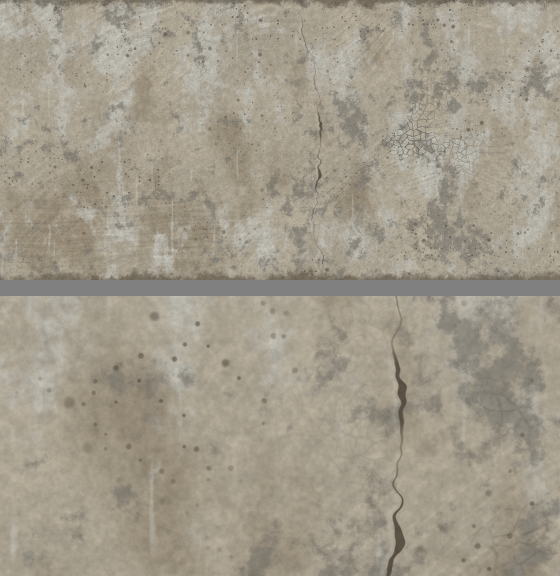
Top, the full canvas; bottom, a detail of the centre.
Reproduce this texture procedurally as a Shadertoy shader.

```glsl
// Weathered plaster wall: worn whitewash, grey stains, trowel marks and a crack.

const vec3 SAND  = vec3(0.665, 0.632, 0.565);
const vec3 CHALK = vec3(0.730, 0.724, 0.688);
const vec3 BROWN = vec3(0.550, 0.502, 0.425);
const vec3 SLATE = vec3(0.485, 0.468, 0.430);
const vec3 SOOT  = vec3(0.300, 0.265, 0.220);

vec2 hash2(vec2 cell) {
    vec3 h = fract(cell.xyx * vec3(0.1031, 0.1030, 0.0973));
    h += dot(h, h.yzx + 33.33);
    return fract((h.xx + h.yz) * h.zy);
}

float cornerSlope(vec2 cell, vec2 offset) {
    float angle = 6.2832 * hash2(cell).x;
    return dot(vec2(cos(angle), sin(angle)), offset);
}

// Gradient noise, centred on zero
float noise(vec2 p) {
    vec2 i = floor(p), f = p - i;
    vec2 u = f * f * f * (f * (f * 6.0 - 15.0) + 10.0);
    vec2 e = vec2(1.0, 0.0);
    float low  = mix(cornerSlope(i, f), cornerSlope(i + e, f - e), u.x);
    float high = mix(cornerSlope(i + e.yx, f - e.yx), cornerSlope(i + 1.0, f - 1.0), u.x);
    return mix(low, high, u.y);
}

float fbm(vec2 p, float gain) {
    float sum = 0.0, amp = 1.0;
    for (int k = 0; k < 5; k++) {
        sum += amp * noise(p);
        p = mat2(1.6, 1.2, -1.2, 1.6) * p + 17.3;
        amp *= gain;
    }
    return sum;
}

// Soft oval region, 1 at its centre
float region(vec2 p, vec2 centre, vec2 radius) {
    vec2 d = (p - centre) / radius;
    return exp(-dot(d, d));
}

// Long thin grooves along an angle
float grooves(vec2 p, float angle, float density) {
    vec2 dir = vec2(cos(angle), sin(angle));
    vec2 q = vec2(dot(p, dir), dot(p, vec2(-dir.y, dir.x)));
    q.y += 0.012 * noise(q * 5.0);
    return noise(q * vec2(5.0, density)) + 0.6 * noise(q * vec2(9.0, density * 1.9) + 40.0);
}

// Gap between the two nearest cell points: small on the cell borders
float cellBorder(vec2 p) {
    vec2 base = floor(p);
    float near = 8.0, next = 8.0;
    for (int y = -1; y <= 1; y++)
    for (int x = -1; x <= 1; x++) {
        vec2 cell = base + vec2(x, y);
        float d = length(cell + hash2(cell) - p);
        next = min(next, max(near, d));
        near = min(near, d);
    }
    return next - near;
}

// Round holes, present in a share of the grid cells
float pits(vec2 p, float scale, float share) {
    vec2 q = p * scale, cell = floor(q);
    vec2 rnd = hash2(cell + 71.0);
    float radius = mix(0.12, 0.30, rnd.y);
    float d = length(q - cell - mix(vec2(0.32), vec2(0.68), hash2(cell + 9.0)));
    return step(rnd.x, share) * (1.0 - smoothstep(radius * 0.5, radius + 0.1, d));
}

float crackPath(float y) {
    return 1.135 - 0.07 * smoothstep(0.76, 0.95, y) + 0.035 * noise(vec2(y * 5.0, 3.5))
         + 0.018 * noise(vec2(y * 17.0, 8.5)) + 0.009 * noise(vec2(y * 55.0, 1.5));
}

void mainImage(out vec4 fragColor, in vec2 fragCoord) {
    vec2 p = fragCoord / iResolution.y;
    p.x *= 2.0 * iResolution.y / iResolution.x;
    float soft = 1.0 / iResolution.y;
    float rough = fbm(p * 22.0, 0.7);
    float speckle = fbm(p * 48.0 + 5.0, 0.75);

    // Broad sand and brown tones
    vec3 col = SAND * (1.0 + 0.07 * fbm(p * 3.0, 0.6));
    float brown = 0.6 * region(p, vec2(0.45, 0.22), vec2(0.65, 0.30))
                + 0.8 * region(p, vec2(1.28, 0.30), vec2(0.05, 0.13))
                + 0.9 * fbm(p * vec2(5.0, 3.0) + 31.0, 0.6) + 0.15 * rough;
    col = mix(col, BROWN, 0.75 * smoothstep(0.1, 0.9, brown));

    // Worn whitewash and its vertical runs
    float chalk = fbm(p * vec2(6.0, 3.5) + 12.0, 0.6) + 0.35 * rough - 0.06
                + 0.45 * region(p, vec2(0.30, 0.82), vec2(0.60, 0.22))
                + 0.32 * region(p, vec2(1.75, 0.60), vec2(0.40, 0.40));
    col = mix(col, CHALK, 0.85 * smoothstep(0.0, 0.6, chalk));
    float runs = noise(p * vec2(48.0, 4.0)) + 0.5 * noise(p * vec2(95.0, 9.0)) + 0.3 * chalk;
    col = mix(col, CHALK, 0.55 * smoothstep(0.38, 0.65, runs));

    // Grey stains, gathered to the right and along the foot
    float stain = 0.75 * fbm(p * vec2(6.0, 5.0) + 57.0, 0.65) + 0.55 * rough - 0.06
                + 0.24 * region(p, vec2(1.45, 0.50), vec2(0.35, 0.45))
                + 0.40 * region(p, vec2(1.50, 0.15), vec2(0.32, 0.09))
                + 0.35 * region(p, vec2(0.80, 0.07), vec2(0.22, 0.05));
    col = mix(col, SLATE, 0.75 * smoothstep(0.14, 0.62, stain));

    // Trowel marks: slanted above, level near the foot
    float slant = grooves(p, 0.55 + 0.25 * noise(p * 2.0), 75.0);
    float level = grooves(p + 3.0, 0.04, 85.0);
    float slantArea = smoothstep(-0.2, 0.4, noise(p * 3.5 + 8.0) + 0.3 * (p.y - 0.4));
    float levelArea = region(p, vec2(0.40, 0.17), vec2(0.60, 0.18));
    col *= 1.0 + 0.085 * slant * slantArea + 0.11 * level * levelArea;

    // Craquelure and pits
    float net = 1.0 - smoothstep(0.04, 0.22, cellBorder(p * 46.0 + 0.6 * noise(p * 30.0)));
    float netArea = region(p, vec2(1.45, 0.48), vec2(0.28, 0.22))
                  * smoothstep(-0.1, 0.3, noise(p * 7.0 + 21.0) + 0.2 * rough);
    col = mix(col, SLATE * 0.85, 0.65 * net * netArea);
    float pitArea = smoothstep(-0.25, 0.35, noise(p * 4.0 + 60.0));
    col = mix(col, SOOT, 0.55 * pitArea * max(pits(p, 75.0, 0.10), pits(p + 0.37, 38.0, 0.04)));

    // Crack with a lit lip, open in places
    float side = p.x - crackPath(p.y);
    float open = region(p, vec2(1.13, 0.55), vec2(0.3, 0.04)) + region(p, vec2(1.13, 0.37), vec2(0.3, 0.03));
    float width = 0.0008 + 0.0055 * open * (0.7 + noise(p * 40.0));
    float reach = smoothstep(0.02, 0.07, p.y) * (1.0 - smoothstep(0.90, 0.95, p.y));
    float strength = reach * clamp(0.6 + 0.8 * noise(vec2(p.y * 11.0, 4.5)) + open, 0.2, 1.0);
    float lip = 1.0 - smoothstep(0.0, 0.004 + soft, abs(side + width + 0.005));
    col = mix(col, CHALK, 0.35 * lip * strength);
    col = mix(col, SOOT, 0.85 * strength * (1.0 - smoothstep(width - soft, width + soft, abs(side))));

    // Ragged dark rims and fine grain
    float ragged = 0.022 * rough + 0.02 * noise(p * vec2(7.0, 3.0));
    float rim = max(smoothstep(0.972, 1.0, p.y + ragged), 1.0 - smoothstep(0.0, 0.03, p.y + ragged));
    col = mix(col, SOOT, 0.55 * rim);
    col *= 1.0 + 0.075 * speckle + 0.05 * noise(p * 140.0);
    fragColor = vec4(clamp(col, 0.0, 1.0), 1.0);
}
```
